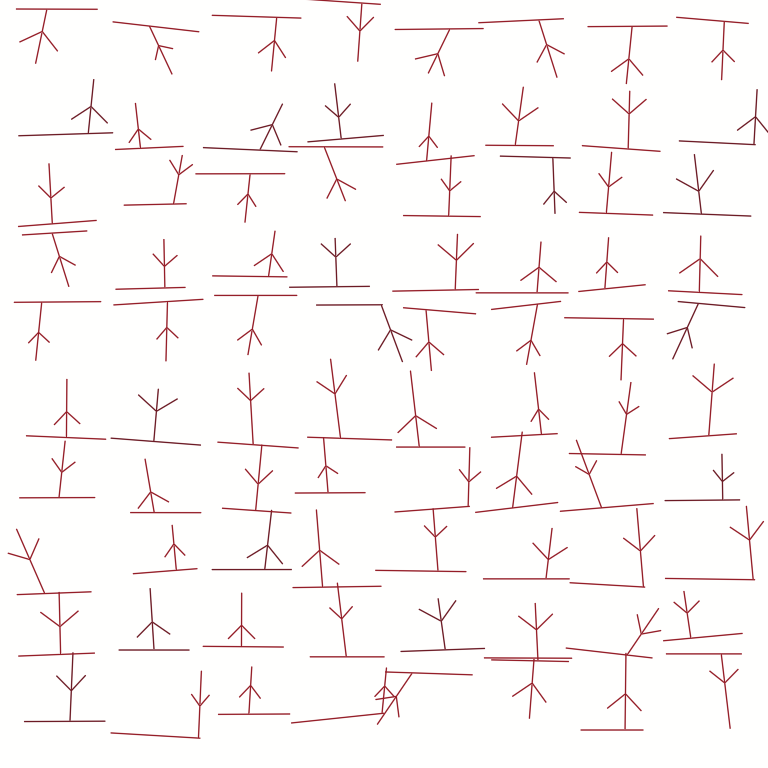
A three.js fragment shader for this pattern:

```glsl
// Thin red twig glyphs scattered on white: each has a ground stroke, a stem
// and two short arms. A jittered grid places them, with gradient noise making
// the rows wander; line distances give soft, hairline strokes.
varying vec2 vUv;

const vec2 GRID = vec2(8.0, 10.0);
const vec2 FIELD_MIN = vec2(0.02, 0.05);
const vec2 FIELD_MAX = vec2(0.985, 0.985);
const vec3 PAPER = vec3(1.0, 1.0, 0.995);
const vec3 RED_INK = vec3(0.58, 0.11, 0.15);
const vec3 DARK_INK = vec3(0.42, 0.10, 0.14);

float hash(vec2 cell, float seed) {
  vec3 p = fract(vec3(cell, seed) * vec3(0.1031, 0.1030, 0.0973));
  p += dot(p, p.yzx + 33.33);
  return fract((p.x + p.y) * p.z);
}

float randomRange(vec2 cell, float seed, float low, float high) {
  return mix(low, high, hash(cell, seed));
}

vec2 direction(float angle) {
  return vec2(sin(angle), cos(angle));
}

float gradientAt(vec2 corner, vec2 offset) {
  return dot(direction(6.2832 * hash(corner, 71.0)), offset);
}

float gradientNoise(vec2 p) {
  vec2 i = floor(p);
  vec2 f = fract(p);
  vec2 u = f * f * (3.0 - 2.0 * f);
  vec2 e = vec2(0.0, 1.0);
  return mix(
    mix(gradientAt(i, f), gradientAt(i + e.yx, f - e.yx), u.x),
    mix(gradientAt(i + e.xy, f - e.xy), gradientAt(i + e.yy, f - e.yy), u.x),
    u.y);
}

float segmentDistance(vec2 p, vec2 a, vec2 b) {
  vec2 along = b - a;
  float t = clamp(dot(p - a, along) / dot(along, along), 0.0, 1.0);
  return length(p - a - along * t);
}

// Rows 5 and 9 hang from their ground stroke; rows 0, 6 and 7 are mixed.
float hangChance(float row) {
  if (row > 4.5 && mod(row, 4.0) == 1.0) return 1.0;
  return (row < 0.5 || (row > 5.5 && row < 7.5)) ? 0.42 : 0.0;
}

float glyphDistance(vec2 p, vec2 cell, vec2 pitch) {
  float upper = step(4.5, cell.y);
  float hanging = step(hash(cell, 1.0), hangChance(cell.y));
  float up = 1.0 - 2.0 * hanging;

  // Stem length and lean; a few stems lean strongly
  float stemLength = randomRange(cell, 2.0, 0.058, mix(0.105, 0.08, upper));
  float strongLean = step(hash(cell, 3.0), mix(0.15, 0.35, upper));
  float lean = randomRange(cell, 4.0, -1.0, 1.0) * mix(0.15, 0.6, strongLean);

  // Ground stroke, centred so that the glyph sits inside its cell
  vec2 ground = FIELD_MIN + (cell + 0.5) * pitch;
  ground.x += randomRange(cell, 5.0, -0.015, 0.015);
  ground.y += 0.028 * gradientNoise(cell * vec2(0.73, 0.61) + 0.3);
  ground.y += randomRange(cell, 6.0, -0.012, 0.012) - 0.5 * up * stemLength;
  float tilt = randomRange(cell, 7.0, -1.0, 1.0);
  vec2 reach = vec2(1.0, 0.12 * tilt * abs(tilt));
  reach *= 0.5 * randomRange(cell, 8.0, 0.08, 0.122);
  float d = segmentDistance(p, ground - reach, ground + reach);

  // Stem, sometimes rooted at the end of the ground stroke
  float atEnd = step(hash(cell, 9.0), 0.14);
  float root = mix(randomRange(cell, 10.0, -0.4, 0.6), 0.97, atEnd);
  vec2 foot = ground + reach * root;
  vec2 axis = direction(lean) * vec2(1.0, up);
  d = min(d, segmentDistance(p, foot, foot + axis * stemLength));

  // Two arms that open away from the ground or back towards it
  float opening = hash(cell, 11.0) < mix(0.58, 0.85, hanging) ? 1.0 : -1.0;
  vec2 fork = foot + axis * stemLength * randomRange(cell, 12.0, 0.38, 0.62);
  float armLength = randomRange(cell, 13.0, 0.018, 0.033);
  for (int i = 0; i < 2; i++) {
    float side = float(i) * 2.0 - 1.0;
    float spread = randomRange(cell, 14.0 + side, 0.65, 0.95);
    vec2 arm = direction(lean * opening + side * spread);
    arm *= vec2(1.0, up * opening) * armLength;
    d = min(d, segmentDistance(p, fork, fork + arm));
  }
  return d;
}

float strokeCoverage(float d, float width) {
  return 1.0 - smoothstep(0.0, width, d);
}

void main() {
  vec2 pitch = (FIELD_MAX - FIELD_MIN) / GRID;
  vec2 home = floor((vUv - FIELD_MIN) / pitch);
  vec3 color = PAPER;
  for (int y = -1; y <= 1; y++) {
    for (int x = -1; x <= 1; x++) {
      vec2 cell = home + vec2(float(x), float(y));
      if (any(lessThan(cell, vec2(0.0))) || any(greaterThanEqual(cell, GRID))) continue;
      float ink = strokeCoverage(glyphDistance(vUv, cell, pitch), 0.00175);
      float darkness = step(0.8, hash(cell, 20.0));
      color = mix(color, mix(RED_INK, DARK_INK, darkness), ink);
    }
  }
  gl_FragColor = vec4(color, 1.0);
}
```
